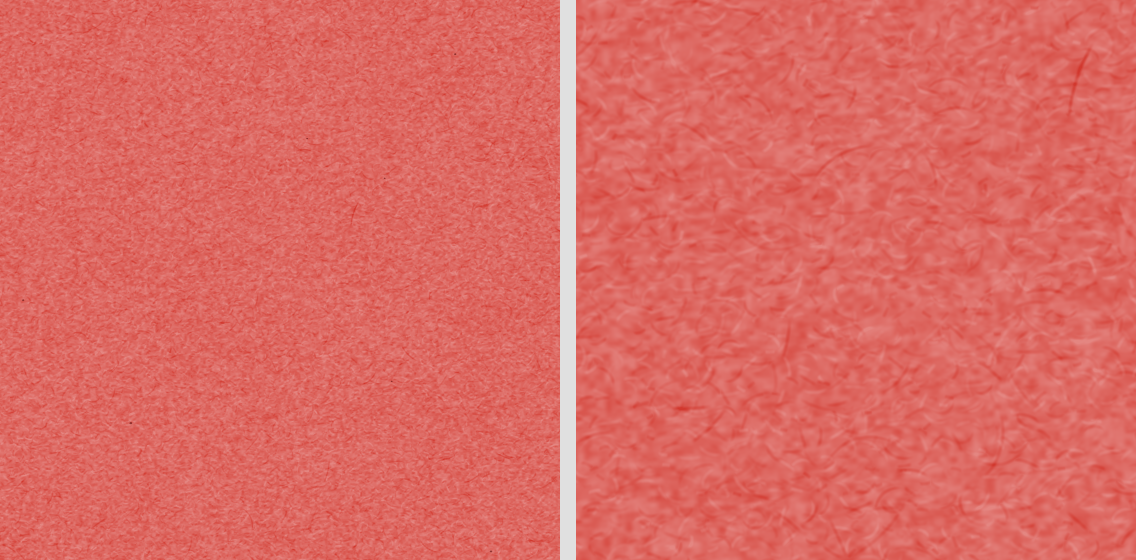
Left: the whole. Right: its middle third, enlarged.
Write a WebGL 1 fragment shader that draws this texture.

```glsl
precision highp float;
uniform vec2 u_resolution;

float hash(vec2 p) {
  vec3 q = fract(p.xyx * vec3(0.1031, 0.1030, 0.0973));
  q += dot(q, q.yzx + 33.33);
  return fract((q.x + q.y) * q.z);
}

float noise(vec2 p) {
  vec2 cell = floor(p), f = fract(p);
  f = f * f * (3.0 - 2.0 * f);
  float low = mix(hash(cell), hash(cell + vec2(1.0, 0.0)), f.x);
  float high = mix(hash(cell + vec2(0.0, 1.0)), hash(cell + 1.0), f.x);
  return mix(low, high, f.y);
}

// One bent, tapered fibre per grid cell; share is the part of cells filled
float fibres(vec2 uv, float scale, float share, float seed) {
  vec2 p = uv * scale, base = floor(p);
  float soft = scale * max(0.0011, 0.8 / u_resolution.y);
  float ink = 0.0;
  for (int j = -1; j <= 1; j++) {
    for (int i = -1; i <= 1; i++) {
      vec2 cell = base + vec2(float(i), float(j));
      vec2 id = cell + seed;
      vec2 q = p - cell - vec2(hash(id), hash(id + 17.3));
      float spread = hash(id + 31.7) + hash(id + 47.1) - 1.0;
      float angle = 0.12 + 1.6 * spread;
      float c = cos(angle), s = sin(angle);
      q = vec2(c * q.x + s * q.y, c * q.y - s * q.x);
      q.y -= (hash(id + 59.9) - 0.5) * 1.6 * q.x * q.x;
      float halfLength = mix(0.25, 0.75, hash(id + 71.3));
      float taper = 1.0 - smoothstep(0.5, 1.0, abs(q.x) / halfLength);
      float line = 1.0 - smoothstep(0.0, soft * 1.7, abs(q.y));
      float strength = mix(0.35, 1.0, hash(id + 83.5));
      ink = max(ink, line * taper * strength * step(hash(id + 97.7), share));
    }
  }
  return ink;
}

// Sparse tiny dark inclusions
float specks(vec2 uv) {
  vec2 p = uv * 14.0, id = floor(p);
  vec2 centre = 0.2 + 0.6 * vec2(hash(id + 211.0), hash(id + 223.0));
  float radius = mix(0.012, 0.03, hash(id + 239.0));
  float d = length((fract(p) - centre) * vec2(0.8, 1.0));
  return (1.0 - smoothstep(radius * 0.4, radius + 0.01, d)) * step(hash(id + 251.0), 0.06);
}

void main() {
  vec2 uv = gl_FragCoord.xy / u_resolution.y;

  // Gentle warp keeps the pulp from lining up with the grids
  vec2 warp = vec2(noise(uv * 40.0 + 5.0), noise(uv * 40.0 + 63.0)) - 0.5;
  vec2 pulp = uv + 0.006 * warp;
  pulp = vec2(pulp.x + 0.1 * pulp.y, pulp.y - 0.1 * pulp.x);

  // Faint mottling under strong fine grain
  float tone = 0.565;
  tone += 0.09 * (noise(pulp * vec2(5.0, 8.0) + 11.0) - 0.5);
  tone += 0.08 * (noise(pulp * vec2(24.0, 38.0) + 29.0) - 0.5);
  tone += 0.34 * (noise(pulp * vec2(90.0, 130.0) + 41.0) - 0.5);
  tone += 0.88 * (noise(pulp * vec2(200.0, 270.0) + 83.0) - 0.5);
  tone += 0.30 * (noise(pulp * vec2(330.0, 400.0) + 127.0) - 0.5);

  // Pressed fibres, dense and short to sparse and long
  tone += 0.50 * (fibres(uv, 84.0, 0.85, 101.0) - fibres(uv, 90.0, 0.85, 307.0));
  tone += 0.34 * fibres(uv, 45.0, 0.6, 503.0);
  tone -= 0.58 * fibres(uv, 49.0, 0.55, 701.0);
  tone -= 0.75 * fibres(uv, 27.0, 0.15, 907.0);

  vec3 deepCoral = vec3(0.848, 0.325, 0.293);
  vec3 paleCoral = vec3(0.882, 0.473, 0.452);
  vec3 colour = mix(deepCoral, paleCoral, clamp(tone, -0.7, 1.35));
  colour = mix(colour, vec3(0.48, 0.13, 0.12), 0.75 * specks(uv));
  gl_FragColor = vec4(colour, 1.0);
}
```
